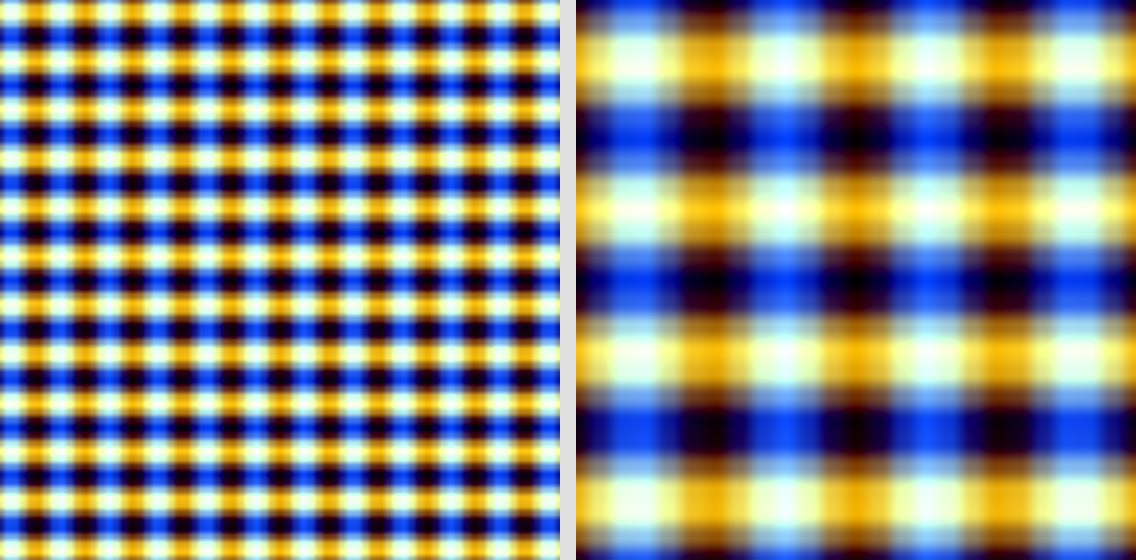
Left: the whole. Right: its middle third, enlarged.
Write a WebGL 1 fragment shader that draws this pattern.

```glsl
precision highp float;
// Soft woven plaid: blue columns crossed by amber rows, sampled on a coarse grid.

uniform vec2 u_resolution;

// Sine wave sampled at whole steps, with smooth blending between the samples.
float steppedWave(float position, float phase) {
    float cell = floor(position);
    float blend = smoothstep(0.0, 1.0, position - cell);
    float wave = mix(sin(cell + phase), sin(cell + 1.0 + phase), blend);
    return 0.5 + 0.5 * wave;
}

void main() {
    // 72 samples per side give about eleven and a half stripes each way.
    vec2 grid = 72.0 * gl_FragCoord.xy / u_resolution;

    float column = steppedWave(grid.x, 0.1);
    float row = steppedWave(grid.y, 0.27);

    // Rows drive red, columns drive blue, and both add up in green.
    float green = clamp(row + 0.5 * column - 0.25, 0.0, 1.0);
    gl_FragColor = vec4(row, green, column, 1.0);
}
```
